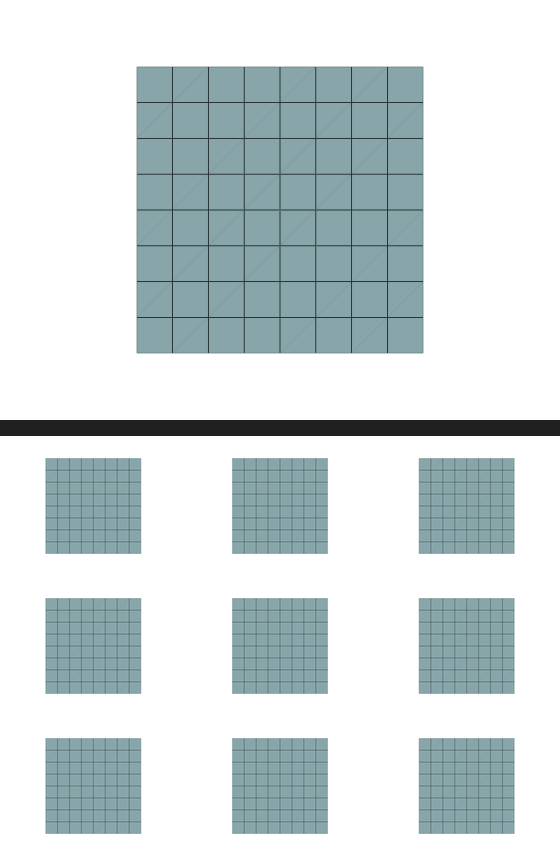
Top: one tile. Bottom: repeated 3 by 3.
Reproduce this pattern procedurally as a WebGL 2 fragment shader.

```glsl
#version 300 es
precision highp float;
// A centred board of eight by eight slate-teal tiles with dark joints and faint diagonals, on white.

uniform vec2 u_resolution;
out vec4 fragColor;

// Share of a pixel covered by a line of the given width, at a signed distance from its centre.
float lineCoverage(float dist, float width, float pixel) {
    return clamp((dist + 0.5 * width) / pixel + 0.5, 0.0, 1.0)
         - clamp((dist - 0.5 * width) / pixel + 0.5, 0.0, 1.0);
}

void main() {
    // The canvas height is one unit, with the origin at the centre.
    float pixel = 1.0 / u_resolution.y;
    vec2 p = (gl_FragCoord.xy - 0.5 * u_resolution) * pixel;

    // Board and its cells
    float boardSize = 0.6823;
    float cellSize = boardSize / 8.0;
    vec2 grid = p / cellSize + 4.0;
    vec2 cell = clamp(floor(grid), 0.0, 7.0);
    vec2 local = grid - cell;

    vec3 color = vec3(0.533, 0.651, 0.667);

    // Faint diagonals, on an uneven rhythm of two and three cells
    float band = cell.x + 7.0 - cell.y;
    float hasDiagonal = step(abs(fract(band * 5.0 / 12.0) - 0.5), 0.2);
    float diagonalDist = (local.x - local.y) * cellSize * 0.7071;
    float diagonal = lineCoverage(diagonalDist, 0.0018, pixel);
    color *= 1.0 - 0.08 * hasDiagonal * diagonal;

    // Dark joints; the outer ones show only their inner half
    vec2 jointDist = (fract(grid + 0.5) - 0.5) * cellSize;
    float joint = max(lineCoverage(jointDist.x, 0.0018, pixel),
                      lineCoverage(jointDist.y, 0.0018, pixel));
    color = mix(color, vec3(0.04, 0.06, 0.065), joint);

    // White surround, which joins itself across every canvas edge
    vec2 inside = clamp((0.5 * boardSize - abs(p)) / pixel + 0.5, 0.0, 1.0);
    color = mix(vec3(1.0), color, inside.x * inside.y);

    fragColor = vec4(color, 1.0);
}
```
